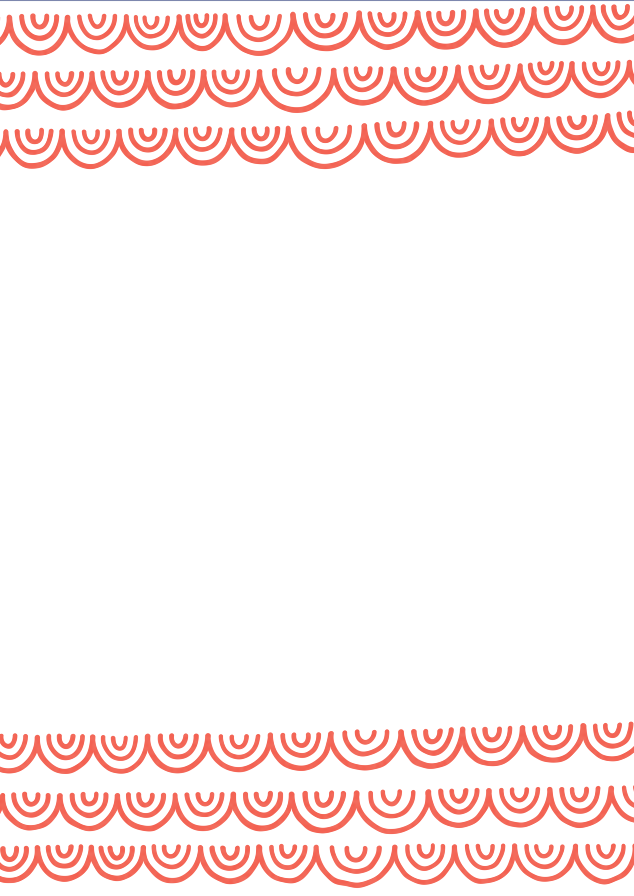
This background is drawn by a WebGL 1 fragment shader. Its source:

```glsl
precision highp float;

uniform vec2 u_resolution;

// The canvas is 768 units high, origin at the lower left
const float HEIGHT = 768.0;
const float WIDTH = 544.0;
const vec3 PAPER = vec3(1.0);
const vec3 CORAL = vec3(0.955, 0.375, 0.315);
const vec3 PALE_CORAL = vec3(0.95, 0.45, 0.39);
const vec3 EDGE_BLUE = vec3(0.36, 0.41, 0.60);

float hash(vec2 p) {
    vec3 q = fract(p.xyx * 0.1031);
    q += dot(q, q.yzx + 33.33);
    return fract((q.x + q.y) * q.z);
}

float noise(vec2 p) {
    vec2 cell = floor(p);
    vec2 f = fract(p);
    f = f * f * (3.0 - 2.0 * f);
    float low = mix(hash(cell), hash(cell + vec2(1.0, 0.0)), f.x);
    float high = mix(hash(cell + vec2(0.0, 1.0)), hash(cell + 1.0), f.x);
    return mix(low, high, f.y);
}

// Distance to the lower half of an ellipse outline with open ends
float cupDistance(vec2 p, vec2 radii) {
    if (p.y > 0.0) return length(vec2(abs(p.x) - radii.x, p.y));
    float k = length(p / radii);
    float slope = length(p / (radii * radii));
    return abs(k * (k - 1.0) / max(slope, 0.0001));
}

// pitch: start, left pitch, wide cell, right pitch
// bend: wide cell index, shift, shift index, shift sharpness
float cuspX(float i, vec4 pitch, vec4 bend) {
    float fromWide = i - bend.x;
    float fromShift = i - bend.z;
    return pitch.x + pitch.y * min(i, bend.x)
        + pitch.z * clamp(fromWide, 0.0, 1.0)
        + pitch.w * max(fromWide - 1.0, 0.0)
        + bend.y * exp(-bend.w * fromShift * fromShift);
}

// Three nested cups, returned as signed distance to the strokes
float nestedCups(vec2 p, float width, vec2 seed) {
    float halfWidth = 0.5 * width;
    float depth = 17.0 + 0.24 * width + 3.0 * (hash(seed) - 0.5);
    float weight = 2.1 + 0.4 * hash(seed + 7.0);
    vec2 nudge = 2.4 * (vec2(hash(seed + 13.0), hash(seed + 29.0)) - 0.5);

    float outer = cupDistance(p, vec2(halfWidth, depth)) - weight;
    float middle = cupDistance(p - 0.6 * nudge, vec2(0.60 * halfWidth, 0.62 * depth));
    float inner = cupDistance(p - nudge, vec2(0.24 * halfWidth, 0.31 * depth));
    return min(outer, min(middle, inner) - 0.9 * weight);
}

// One row of cups hanging from a baseline that rises to the right
float scallopRow(vec2 p, float baseline, float rise, vec4 pitch, vec4 bend) {
    float across = p.x / WIDTH;
    float y = p.y - baseline - rise * across * across;
    float d = 1000.0;
    if (abs(y + 15.0) > 30.0) return d;
    for (int n = -1; n < 12; n++) {
        float i = float(n);
        float left = cuspX(i, pitch, bend);
        float right = cuspX(i + 1.0, pitch, bend);
        vec2 local = vec2(p.x - 0.5 * (left + right), y);
        d = min(d, nestedCups(local, right - left, vec2(i + 3.0, baseline)));
    }
    return d;
}

float coverage(float d, float pixel) {
    return smoothstep(0.6, -0.6, d / pixel);
}

void main() {
    float pixel = HEIGHT / u_resolution.y;
    vec2 p = gl_FragCoord.xy * pixel;

    // Slight hand-drawn waver
    vec2 q = p + 1.2 * (vec2(noise(p / 11.0), noise(p / 11.0 + 40.0)) - 0.5);

    // Upper rows
    float d = scallopRow(q, 753.0, 10.0, vec4(8.0, 50.0, 50.0, 50.0), vec4(4.0, -15.0, 4.1, 1.0));
    d = min(d, scallopRow(q, 705.0, 10.0, vec4(-18.0, 48.2, 63.0, 50.6), vec4(5.0, 9.0, 8.7, 1.0)));
    d = min(d, scallopRow(q, 655.0, 15.0, vec4(5.0, 48.4, 65.0, 52.2), vec4(5.0, 6.0, 7.5, 1.0)));

    // Lower rows
    d = min(d, scallopRow(q, 136.0, 12.0, vec4(-17.0, 50.2, 60.0, 52.0), vec4(6.0, -7.0, 3.3, 0.35)));
    d = min(d, scallopRow(q, 86.0, 7.0, vec4(2.0, 49.4, 68.0, 52.5), vec4(6.0, 7.0, 6.0, 2.0)));
    d = min(d, scallopRow(q, 41.5, 1.5, vec4(-15.0, 47.6, 67.4, 51.7), vec4(6.0, -5.0, 3.2, 0.7)));

    // Ink with uneven pigment, and a fine line along the top edge
    vec3 ink = mix(CORAL, PALE_CORAL, 0.7 * noise(p / 3.0));
    vec3 color = mix(PAPER, ink, coverage(d, pixel));
    color = mix(color, EDGE_BLUE, 0.8 * coverage(HEIGHT - 0.9 - p.y, pixel));
    gl_FragColor = vec4(color, 1.0);
}
```
